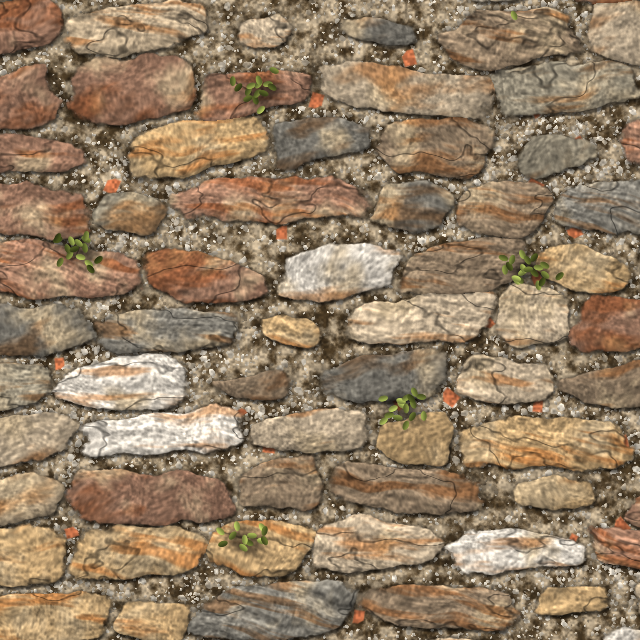
Give the GLSL for this texture, as a Shadertoy shader.

```glsl
// Old paving of rough field stones bedded in sunlit gravel, with brick chips and small weeds.
#define ROWS 11.0
#define COLUMNS 5.0
#define GRAVEL_SCALE 88.0
#define LEAF_SCALE 78.0
#define PLANT_RADIUS 0.046
#define CHIP_SCALE 15.0
#define SOFTNESS 0.0016
#define SUN vec2(-0.5, 0.86)

const vec3 ROCKS[8] = vec3[8](
  vec3(.70, .62, .51), vec3(.77, .69, .58), vec3(.61, .57, .49), vec3(.49, .47, .43),
  vec3(.62, .47, .38), vec3(.77, .64, .46), vec3(.56, .48, .39), vec3(.90, .86, .80));

float hash(vec2 p) {
  vec3 q = fract(p.xyx * .1031);
  q += dot(q, q.yzx + 33.33);
  return fract((q.x + q.y) * q.z);
}
vec2 hash2(vec2 p) { return vec2(hash(p + 11.0), hash(p + 57.0)); }
float noise(vec2 p) {
  vec2 i = floor(p), f = smoothstep(0.0, 1.0, fract(p));
  return mix(mix(hash(i), hash(i + vec2(1, 0)), f.x),
             mix(hash(i + vec2(0, 1)), hash(i + 1.0), f.x), f.y);
}
vec2 noise2(vec2 p) { return vec2(noise(p), noise(p + 40.0)); }
float fbm(vec2 p) {
  float sum = 0.0;
  for (float amp = .52; amp > .05; amp *= .5) {
    sum += amp * noise(p);
    p = mat2(1.6, 1.2, -1.2, 1.6) * p + 7.3;
  }
  return sum;
}
mat2 turn(float a) { return mat2(cos(a), sin(a), -sin(a), cos(a)); }

// Stones: distance, cell and local position of the nearest one
struct Stone { float dist; vec2 id; vec2 local; };
float jointX(vec2 id) { return id.x + .62 * hash(id + 31.0); }

Stone nearestStone(vec2 p) {
  Stone best = Stone(1.0, vec2(0), vec2(0));
  vec2 w = p + .035 * (noise2(p * 4.0) - .5) + .014 * (noise2(p * 21.0) - .5);
  float rough = .010 * (fbm(p * 48.0) - .5);
  for (int k = 0; k < 9; k++) {
    float row = floor(w.y * ROWS) + float(k / 3 - 1), shift = hash(vec2(row, 7));
    vec2 id = vec2(floor(w.x * COLUMNS + shift) + float(k % 3 - 1), row);
    vec2 a = hash2(id + 3.0), b = hash2(id + 101.0), c = hash2(id + 203.0);
    float left = jointX(id), right = jointX(id + vec2(1, 0));
    vec2 center = vec2((left + right) * .5 - shift, row + .4 + .2 * a.x) / vec2(COLUMNS, ROWS);
    vec2 size = vec2((right - left) * .5 / COLUMNS - .006, mix(.36, .50, a.y) / ROWS);
    size.x = max(size.x, .022);
    size.y = min(size.y, size.x * .9);
    size *= b.x < .10 ? .6 : 1.0;
    vec2 q = turn((b.y - .5) * .02 / size.x) * (w - center);
    vec2 u = vec2(q.x + q.y * (c.x - .5) * .9, q.y) / size;
    u.y /= 1.0 - .5 * (c.y - .5) * clamp(u.x, -1.0, 1.0);
    float power = mix(2.3, 5.0, hash(id + 307.0)), cut = 6.283 * hash(id + 409.0);
    vec2 v = pow(abs(u), vec2(power));
    float f = pow(v.x + v.y, 1.0 / power) - 1.0;
    f = max(f, dot(u, vec2(cos(cut), sin(cut))) - mix(.8, 1.2, a.x));
    float d = f * size.y + rough;
    if (d < best.dist) best = Stone(d, id, q);
  }
  return best;
}

float relief(vec2 s, float bedding) {
  return fbm(s * vec2(12, 14.0 + 40.0 * bedding)) + .45 * fbm(s * 75.0 + 5.0);
}
vec3 stoneColor(Stone st) {
  float bedding = hash(st.id + 601.0);
  vec2 s = turn((bedding - .5) * .6) * st.local + st.id * 3.7;
  vec3 col = ROCKS[int(hash(st.id + 503.0) * 7.99)] * (.9 + .2 * bedding);
  float layers = fbm(s * vec2(10, 20.0 + 50.0 * bedding));
  col = mix(col, vec3(.77, .68, .54), .8 * smoothstep(.45, .75, fbm(s * 17.0 + 20.0)));
  col *= mix(vec3(1), vec3(.84, .70, .58), smoothstep(.50, .72, layers));
  float light = relief(s, bedding) - relief(s + SUN * .004, bedding);
  col *= .80 + .40 * layers + clamp(1.5 * light, -.45, .4);
  float crack = smoothstep(.022, .0, abs(fbm(s * vec2(9, 16) + 90.0) - .53));
  return col * (1.0 - .38 * crack * step(.4, bedding)) * (.80 + .40 * noise(s * 230.0));
}

// Gravel: pebbles scattered over brown soil
vec3 addPebbles(vec3 col, vec2 p, float density) {
  for (int k = 0; k < 9; k++) {
    vec2 id = floor(p) + vec2(k % 3 - 1, k / 3 - 1), r = hash2(id + 88.0), q = p - id - r;
    float radius = mix(.25, .58, hash(id + 71.0)), tone = sqrt(hash(id + 139.0));
    vec3 pebble = mix(vec3(.50, .43, .33), vec3(.97, .93, .86), tone) * (.92 + .25 * dot(q, SUN));
    q = turn(6.283 * r.x) * q * vec2(1, 1.3);
    float shape = length(q) + .25 * (noise(q * 4.0 + id) - .5) - radius;
    col = mix(col, pebble, smoothstep(.09, -.09, shape) * step(hash(id + 211.0), density));
  }
  return col;
}
vec3 gravelColor(vec2 p) {
  float patches = smoothstep(.3, .7, fbm(p * 9.0 + 33.0));
  vec3 col = mix(vec3(.28, .22, .14), vec3(.78, .70, .58), smoothstep(.22, .72, fbm(p * 75.0)));
  col = addPebbles(col, p * GRAVEL_SCALE * 1.9, .20 + .40 * patches);
  col = addPebbles(col, p * GRAVEL_SCALE, .08 + .42 * patches);
  // Brick chips
  vec2 id = floor(p * CHIP_SCALE), r = hash2(id + 29.0);
  vec2 q = turn(6.283 * r.x) * (fract(p * CHIP_SCALE) - .3 - .4 * r);
  float d = max(max(abs(q.x) * .8, abs(q.y)), dot(q, vec2(.8, .6))) - mix(.07, .16, r.y);
  col = mix(col, vec3(.85, .49, .32), smoothstep(.025, -.025, d) * step(hash(id + 61.0), .14));
  return col * (.74 + .46 * noise(p * 260.0));
}

// Weeds: leaves thin out away from each plant centre
float plantDensity(vec2 p) {
  vec2 cell = floor(p * 4.0), q = p - (cell + .3 + .4 * hash2(cell + 17.0)) / 4.0;
  float grows = step(abs(mod(cell.x + 2.0 * cell.y, 3.0) - 1.0), .5);
  return grows * max(0.0, 1.0 - length(turn(hash(cell) - .5) * q * vec2(.85, 1.3)) / PLANT_RADIUS);
}
vec3 addLeaves(vec3 col, vec2 p) {
  col *= 1.0 - .55 * smoothstep(.1, .8, plantDensity(p + SUN * .006));
  for (int k = 0; k < 9; k++) {
    vec2 id = floor(p * LEAF_SCALE) + vec2(k % 3 - 1, k / 3 - 1), r = hash2(id + 5.0);
    vec2 q = turn(6.283 * hash(id + 83.0)) * (p * LEAF_SCALE - id - r);
    float leaf = smoothstep(.1, -.1, length(q * vec2(1, 1.7)) - .6);
    vec3 green = mix(vec3(.20, .23, .08), vec3(.60, .65, .32), r.x);
    green *= .85 + .5 * smoothstep(-.3, .3, q.y);
    col = mix(col, green, leaf * step(hash(id + 151.0), 1.3 * plantDensity((id + r) / LEAF_SCALE)));
  }
  return col;
}

void mainImage(out vec4 fragColor, in vec2 fragCoord) {
  vec2 p = fragCoord / iResolution.y;
  Stone st = nearestStone(p);
  float sunward = nearestStone(p + SUN * .007).dist;
  // Joints with cast shadow, stones with a sunlit rim
  vec3 ground = gravelColor(p) * (1.0 - .5 * smoothstep(.002, -.004, sunward));
  ground *= 1.0 - .42 * exp(-max(st.dist, 0.0) / .0035);
  float slope = clamp((sunward - st.dist) / .007, -1.0, 1.0);
  vec3 stone = stoneColor(st) * (1.0 + (.26 * slope - .10) * exp(min(st.dist, 0.0) / .007));
  vec3 col = mix(ground, stone, smoothstep(SOFTNESS, -SOFTNESS, st.dist));
  fragColor = vec4(clamp(addLeaves(col, p), 0.0, 1.0), 1.0);
}
```
